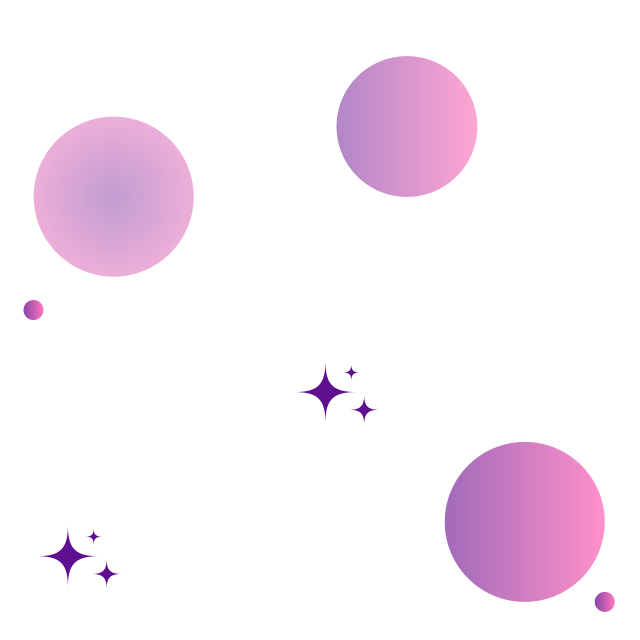
Write a WebGL 1 fragment shader that draws this background.

```glsl
precision highp float;

uniform vec2 u_resolution;

const vec3 PAPER = vec3(1.0);
const vec3 VIOLET = vec3(0.54, 0.27, 0.66);
const vec3 PINK = vec3(1.0, 0.46, 0.74);
const vec3 STAR_INK = vec3(0.38, 0.06, 0.57);

// Discs: centre, radius, opacity
const vec4 RADIAL_DISC = vec4(0.1777, 0.6927, 0.125, 0.53);
const vec4 UPPER_DISC = vec4(0.6358, 0.8023, 0.110, 0.65);
const vec4 LOWER_DISC = vec4(0.8199, 0.1845, 0.125, 0.80);
const vec4 LEFT_DOT = vec4(0.0523, 0.5156, 0.0156, 1.0);
const vec4 RIGHT_DOT = vec4(0.9449, 0.0595, 0.0156, 1.0);
const float RADIAL_REACH = 0.7;  // gradient position at the radial disc's rim

// Sparkles: cluster centres, then offset and arm length of each star
const vec2 MIDDLE_CLUSTER = vec2(0.5085, 0.3874);
const vec2 CORNER_CLUSTER = vec2(0.1061, 0.1309);
const vec3 LARGE_STAR = vec3(0.0, 0.0, 0.0508);
const vec3 MEDIUM_STAR = vec3(0.0605, -0.0277, 0.0250);
const vec3 SMALL_STAR = vec3(0.0404, 0.0306, 0.0143);
const float STAR_POWER = 0.44;   // lower values pinch the arms

// Paints a disc whose colour runs from violet to pink as t goes 0 to 1
vec3 paintDisc(vec3 base, vec2 p, vec4 disc, float t, float pixel) {
    float edge = length(p - disc.xy) - disc.z;
    float cover = clamp(0.5 - edge / pixel, 0.0, 1.0);
    vec3 tint = mix(VIOLET, PINK, clamp(t, 0.0, 1.0));
    return mix(base, tint, cover * disc.w);
}

vec3 paintLinearDisc(vec3 base, vec2 p, vec4 disc, float pixel) {
    float t = 0.5 + 0.5 * (p.x - disc.x) / disc.z;
    return paintDisc(base, p, disc, t, pixel);
}

// Pixel coverage of a four-pointed superellipse star
float starCover(vec2 p, vec3 star, float pixel) {
    vec2 q = abs(p - star.xy) / star.z;
    float along = max(q.x, q.y);
    float across = min(q.x, q.y);
    float taper = max(1.0 - pow(along, STAR_POWER), 0.0);
    float halfWidth = pow(taper, 1.0 / STAR_POWER);
    float h = 0.5 * pixel / star.z;
    float overlap = min(across + h, halfWidth) - max(across - h, -halfWidth);
    return clamp(overlap / (2.0 * h), 0.0, 1.0);
}

float sparkleCover(vec2 p, float pixel) {
    float cover = starCover(p, LARGE_STAR, pixel);
    cover = max(cover, starCover(p, MEDIUM_STAR, pixel));
    return max(cover, starCover(p, SMALL_STAR, pixel));
}

void main() {
    vec2 p = gl_FragCoord.xy / u_resolution;
    float pixel = 1.0 / min(u_resolution.x, u_resolution.y);
    vec3 color = PAPER;

    // Gradient discs
    float radial = RADIAL_REACH * length(p - RADIAL_DISC.xy) / RADIAL_DISC.z;
    color = paintDisc(color, p, RADIAL_DISC, radial, pixel);
    color = paintLinearDisc(color, p, UPPER_DISC, pixel);
    color = paintLinearDisc(color, p, LOWER_DISC, pixel);
    color = paintLinearDisc(color, p, LEFT_DOT, pixel);
    color = paintLinearDisc(color, p, RIGHT_DOT, pixel);

    // Sparkle clusters
    float sparkles = max(sparkleCover(p - MIDDLE_CLUSTER, pixel),
                         sparkleCover(p - CORNER_CLUSTER, pixel));
    color = mix(color, STAR_INK, sparkles);

    gl_FragColor = vec4(color, 1.0);
}
```
